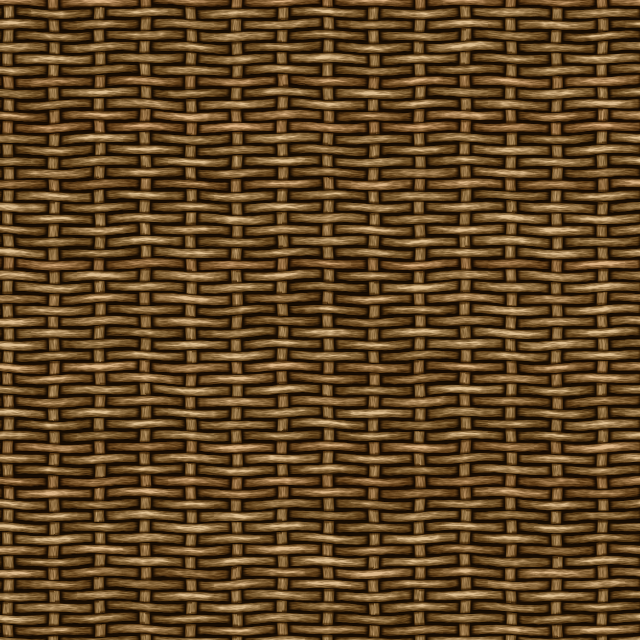
A three.js fragment shader for this texture:

```glsl
// Woven wicker: thin horizontal strands pass over and behind upright stakes in a plain weave.
// Each pixel finds its strand segment and nearest stake, layers them by weave parity,
// and turns a rounded, grainy light level into colour through a six-step brown ramp.
varying vec2 vUv;

const float STAKES = 14.0;         // repeats across
const float ROWS = 56.0;           // strands down, two per weave repeat
const vec2 PHASE = vec2(0.18, 0.35);
const float STRAND_HALF = 0.41;    // in row heights
const float STAKE_HALF = 0.115;    // in stake spacings
const float ROW_SOFT = 0.07;
const float STAKE_SOFT = 0.022;
const float SIDE_SHADOW = 0.13;
const float TILT = 0.14;
const float GRAIN = 0.50;
const float TONE_VARIATION = 0.20;

const vec3 INK = vec3(0.07, 0.035, 0.005);
const vec3 UMBER = vec3(0.23, 0.14, 0.04);
const vec3 BROWN = vec3(0.36, 0.24, 0.09);
const vec3 TAN = vec3(0.49, 0.37, 0.20);
const vec3 STRAW = vec3(0.66, 0.53, 0.35);
const vec3 CREAM = vec3(0.87, 0.75, 0.57);

float hash(vec2 p) {
  vec3 q = fract(vec3(p.xyx) * 0.1031);
  q += dot(q, q.yzx + 33.33);
  return fract((q.x + q.y) * q.z);
}

// Distance to the nearest scattered point
float cellular(vec2 p) {
  vec2 cell = floor(p);
  float nearest = 2.0;
  for (int y = -1; y <= 1; y++) {
    for (int x = -1; x <= 1; x++) {
      vec2 c = cell + vec2(float(x), float(y));
      vec2 point = c + vec2(hash(c), hash(c + 71.7));
      nearest = min(nearest, distance(p, point));
    }
  }
  return nearest;
}

// Fibre streaks, centred near zero
float fibre(vec2 p) {
  return 0.6 * cellular(p) + 0.4 * cellular(p * vec2(2.1, 1.7) + 19.0) - 0.48;
}

vec3 ramp(float light) {
  float s = clamp(light, 0.0, 1.0) * 5.0;
  vec3 c = mix(INK, UMBER, clamp(s, 0.0, 1.0));
  c = mix(c, BROWN, clamp(s - 1.0, 0.0, 1.0));
  c = mix(c, TAN, clamp(s - 2.0, 0.0, 1.0));
  c = mix(c, STRAW, clamp(s - 3.0, 0.0, 1.0));
  return mix(c, CREAM, clamp(s - 4.0, 0.0, 1.0));
}

void main() {
  vec2 weave = vUv * vec2(STAKES, ROWS) - PHASE;

  // Hand-made unevenness
  weave.y += 0.09 * sin(weave.x * 1.7 + 0.8 * sin(weave.y * 0.31))
           + 0.06 * sin(weave.x * 3.9 + weave.y * 0.53);
  weave.x += 0.018 * sin(weave.y * 0.9 + 2.0 * floor(weave.x + 0.5));

  // Strand segment: t runs from -1 to 1 between the stakes it tucks behind
  float row = floor(weave.y);
  float parity = mod(row + 1.0, 2.0);
  float crossing = 2.0 * floor((weave.x - parity + 1.0) * 0.5) + parity;
  float t = weave.x - crossing;
  vec2 id = vec2(crossing, row) + 50.0;
  float tone = hash(id) - 0.5;
  float v = weave.y - row - 0.5 + TILT * t * (hash(id + 13.0) - 0.5);
  float halfWidth = STRAND_HALF * (0.92 + 0.12 * hash(id + 29.0));

  // Nearest stake
  float stake = floor(weave.x + 0.5);
  float dx = weave.x - stake;
  bool strandOver = abs(t) < 0.5;

  // Strand light: round section, bright crest, dim ends
  float r = v / halfWidth;
  float crest = cos(t * 1.5708);
  float strandLight = sqrt(max(1.0 - r * r, 0.0)) * mix(0.36, 0.78, crest);
  strandLight += 0.10 * r + TONE_VARIATION * tone;
  strandLight += GRAIN * fibre(vec2(t * 3.2, v * 5.5) + id * 7.3);
  strandLight += 0.30 * hash(id + 41.0) * pow(crest, 4.0)
               * exp(-9.0 * (r - 0.2) * (r - 0.2));

  // Stake light: upright grain, shaded beside each crossing strand
  float u = dx / STAKE_HALF;
  float gap = strandOver ? abs(v) - halfWidth : 1.0 - halfWidth - abs(v);
  float stakeLight = 0.76 * sqrt(max(1.0 - 0.75 * u * u, 0.0)) - 0.05 * u;
  stakeLight += 0.40 * fibre(vec2(dx * 26.0, weave.y * 0.9) + stake * 5.7);
  stakeLight *= mix(0.15, 1.0, smoothstep(-0.05, 0.28, gap));

  // Layering by weave parity
  float strandMask = 1.0 - smoothstep(halfWidth - ROW_SOFT, halfWidth + ROW_SOFT, abs(v));
  float stakeMask = 1.0 - smoothstep(STAKE_HALF - STAKE_SOFT, STAKE_HALF + STAKE_SOFT, abs(dx));
  float light = 0.02;
  if (strandOver) {
    light = mix(light, stakeLight, stakeMask);
    light = mix(light, strandLight, strandMask);
  } else {
    float shade = smoothstep(STAKE_HALF, STAKE_HALF + SIDE_SHADOW, abs(dx));
    light = mix(light, strandLight * shade, strandMask);
    light = mix(light, stakeLight, stakeMask);
  }

  // Some rows lean slightly redder
  float warmth = pow(hash(vec2(row, 3.0)), 4.0);
  gl_FragColor = vec4(ramp(light) * (1.0 - warmth * vec3(0.0, 0.07, 0.10)), 1.0);
}
```
